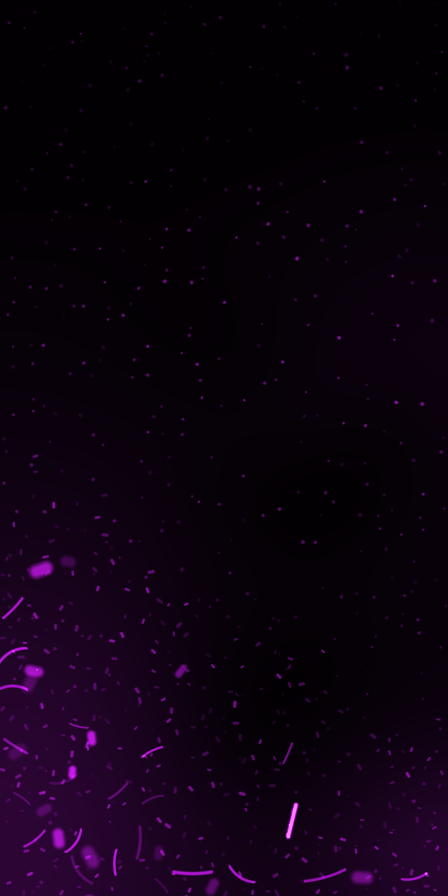
Give the GLSL for this background, as a WebGL 2 fragment shader.

```glsl
#version 300 es
precision highp float;
// Violet embers drifting up through darkness: broad soft glows form the backdrop,
// and hashed cell layers scatter dust, sparks, curved streaks and blurred embers.
// Coordinates are in canvas widths, with the origin at the lower left.
uniform vec2 u_resolution;
out vec4 outColor;

float hash(vec2 p) {
    vec3 q = fract(vec3(p.xyx) * 0.1031);
    q += dot(q, q.yzx + 33.33);
    return fract((q.x + q.y) * q.z);
}

// Elliptical falloff: 1 at the centre, fading to 0.
float glow(vec2 p, vec2 centre, vec2 radius) {
    vec2 q = (p - centre) / radius;
    return exp(-dot(q, q));
}

// Soft bent capsule around the origin; bend curves it away from its axis.
float fleck(vec2 p, float angle, float halfLength, float radius, float bend) {
    float c = cos(angle), s = sin(angle);
    vec2 q = vec2(c * p.x + s * p.y, c * p.y - s * p.x);
    q.y -= bend * q.x * q.x;
    float d = length(vec2(max(abs(q.x) - halfLength, 0.0), q.y));
    return 1.0 - smoothstep(radius * 0.25, radius + 0.5 / u_resolution.x, d);
}

// One jittered fleck per cell; reach limits how far the layer
// extends from the lower left corner, keep is the share of filled cells.
float scatter(vec2 p, float cells, float keep, float reach, vec2 size, float bend, float seed) {
    vec2 home = floor(p * cells);
    float sum = 0.0;
    for (int j = -1; j <= 1; j++) {
        for (int i = -1; i <= 1; i++) {
            vec2 id = home + vec2(i, j);
            vec2 key = id + seed;
            vec2 centre = (id + 0.1 + 0.8 * vec2(hash(key), hash(key + 71.3))) / cells;
            float zone = smoothstep(0.0, 0.25, reach - centre.y - 0.7 * centre.x);
            float present = step(hash(key + 19.7), keep * zone);
            float scale = 0.55 + 0.55 * hash(key + 43.1);
            float angle = 6.283 * hash(key + 7.9);
            float light = mix(0.2, 1.0, pow(hash(key + 91.7), 1.6));
            float curve = bend * (hash(key + 57.3) - 0.5);
            sum += present * light * fleck(p - centre, angle, size.x * scale, size.y * scale, curve);
        }
    }
    return sum;
}

void main() {
    vec2 p = gl_FragCoord.xy / u_resolution.x;

    // Backdrop: black above, violet haze in the lower corners and right side.
    float haze = 0.008 + 0.03 * smoothstep(1.9, 0.8, p.y);
    haze += 0.15 * glow(p, vec2(0.0, 0.0), vec2(0.5, 0.55));
    haze += 0.055 * glow(p, vec2(0.05, 0.5), vec2(0.38, 0.45));
    haze += 0.14 * glow(p, vec2(1.05, 0.08), vec2(0.33, 0.24));
    haze += 0.03 * glow(p, vec2(0.95, 1.2), vec2(0.35, 0.4));

    // Dark pockets with gently waving borders.
    vec2 w = p + 0.03 * vec2(sin(p.y * 9.0), sin(p.x * 11.0 + 1.0));
    haze *= 1.0 - 0.75 * glow(w, vec2(0.75, 0.9), vec2(0.28, 0.2));
    haze *= 1.0 - 0.75 * glow(w, vec2(0.6, 0.47), vec2(0.24, 0.26));
    haze *= 1.0 - 0.45 * glow(w, vec2(0.42, 1.25), vec2(0.2, 0.18));

    // Fine dust over the whole canvas, clearest in the middle band and at right.
    float dustLight = 0.28 + 0.4 * glow(p, vec2(0.9, 1.25), vec2(0.9, 0.42));
    float light = dustLight * scatter(p, 23.0, 0.42, 9.0, vec2(0.0005, 0.0047), 0.0, 11.0);

    // Sparks, streaks and blurred embers gather toward the lower left.
    light += 0.55 * scatter(p, 27.0, 0.55, 1.15, vec2(0.004, 0.0042), 0.0, 137.0);
    light += 0.8 * scatter(p, 10.0, 0.65, 0.8, vec2(0.034, 0.0042), 16.0, 251.0);
    light += 0.8 * scatter(p, 9.0, 0.6, 0.66, vec2(0.011, 0.02), 0.0, 389.0);

    // Lone embers above the swarm.
    light += 0.65 * fleck(p - vec2(0.092, 0.728), 0.35, 0.012, 0.021, 0.0);
    light += 0.2 * fleck(p - vec2(0.152, 0.746), -0.2, 0.006, 0.017, 0.0);
    light += 0.6 * fleck(p - vec2(0.076, 0.502), -0.2, 0.01, 0.016, 0.0);
    light += 0.45 * fleck(p - vec2(0.404, 0.502), 0.9, 0.009, 0.011, 0.0);

    // Bright streaks along the lower edge.
    light += 1.2 * fleck(p - vec2(0.652, 0.168), 1.33, 0.036, 0.007, 0.0);
    light += 0.7 * fleck(p - vec2(0.43, 0.05), 0.0, 0.042, 0.005, 2.0);
    light += 0.6 * fleck(p - vec2(0.727, 0.042), 0.28, 0.046, 0.004, 2.0);

    // Violet tint; the strongest light turns toward pale pink.
    vec3 color = vec3(0.84, 0.1, 1.0) * (haze + min(light, 0.9));
    color += vec3(0.2, 0.45, 0.15) * smoothstep(0.75, 1.3, light);
    outColor = vec4(color, 1.0);
}
```
